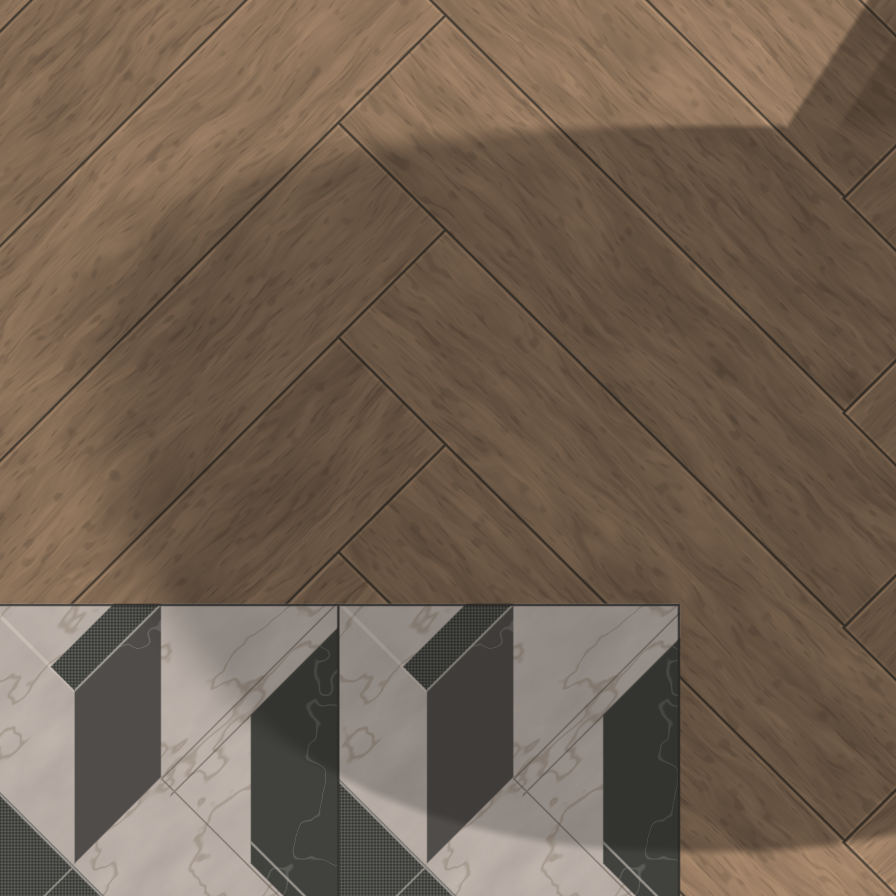
Reproduce this texture procedurally as a WebGL 2 fragment shader.

```glsl
#version 300 es
precision highp float;
// Oak herringbone floor beside inlaid marble tiles, crossed by a large curved shadow.

#define UNITS 768.0        // design units across the canvas
#define PLANK 184.0        // vertical plank spacing
#define TILE 302.0         // tile width
#define RUG vec2(582.0, 518.5) // right and top limits of the tiles
#define SOFT 0.9           // edge smoothing
#define GRAIN 0.30         // wood grain contrast
#define WOOD_SHADE 0.72    // wood brightness in shadow
#define TILE_SHADE 0.79    // tile brightness in shadow

uniform vec2 u_resolution;
out vec4 fragColor;

const vec3 OAK = vec3(0.56, 0.455, 0.36);
const vec3 SEAM = vec3(0.22, 0.20, 0.17);
const vec3 MARBLE = vec3(0.72, 0.68, 0.65);
const vec3 UMBER = vec3(0.315, 0.30, 0.29);
const vec3 SLATE = vec3(0.255, 0.26, 0.24);

float hash(vec2 p) {
  return fract(sin(dot(p, vec2(127.1, 311.7))) * 43758.5453);
}

float noise(vec2 p) {
  vec2 i = floor(p), f = fract(p);
  f = f * f * (3.0 - 2.0 * f);
  return mix(mix(hash(i), hash(i + vec2(1, 0)), f.x),
             mix(hash(i + vec2(0, 1)), hash(i + vec2(1, 1)), f.x), f.y);
}

float fbm(vec2 p) {
  float sum = 0.0, amp = 0.5;
  for (int i = 0; i < 4; i++) {
    sum += amp * noise(p);
    p = p * 2.03 + 17.0;
    amp *= 0.5;
  }
  return sum;
}

float inside(float d) { return smoothstep(-SOFT, SOFT, d); }
float stroke(float d, float halfWidth) { return inside(halfWidth - abs(d)); }

// Triangle wave joining the plank ends
float zigzag(float y, float phase) {
  return 184.0 * abs(fract((y - phase) / PLANK) - 0.5);
}

vec3 wood(vec2 q) {
  float endA = q.x - 290.0 - zigzag(q.y, 13.0);
  float endB = q.x - 723.0 - zigzag(q.y, 78.0);
  bool falling = endA > 0.0 && endB < 0.0;
  float column = step(0.0, endA) + step(0.0, endB);
  float across = falling ? q.y - 0.993 * q.x - 1.5
                         : q.x + q.y - (endB > 0.0 ? 157.0 : 27.0);
  float along = falling ? q.x + q.y : q.x - q.y;
  float row = floor(across / PLANK);
  float seamDist = (across - PLANK * floor(across / PLANK + 0.5)) * 0.707;
  float endDist = min(abs(endA), abs(endB)) * 0.707;

  // Warped streaks, fine fibres and pores
  float tone = hash(vec2(row, column + 3.0));
  vec2 g = vec2(along, across) + tone * 900.0;
  float warp = fbm(g * vec2(0.006, 0.018));
  float streak = fbm(vec2(g.x * 0.012, g.y * 0.085 + warp * 7.0));
  float fibre = noise(vec2(g.x * 0.035, g.y * 0.38 + warp * 14.0));
  float pore = smoothstep(0.66, 0.9, noise(vec2(g.x * 0.06, g.y * 0.28 + warp * 10.0)));
  float shade = 1.0 + GRAIN * ((streak - 0.47) + 0.28 * (fibre - 0.5) + 0.5 * (warp - 0.47));
  shade *= (1.0 - 0.10 * pore) * (0.97 + 0.06 * tone);
  vec3 col = OAK * shade;

  // Bevel highlight and dark joint
  col *= 1.0 + 0.16 * stroke(seamDist - 2.6, 0.7) + 0.12 * stroke(endDist - 2.4, 0.6);
  return mix(col, SEAM, 0.9 * max(stroke(seamDist, 0.9), stroke(endDist, 0.9)));
}

vec3 tile(vec2 q) {
  float u = mod(q.x + 12.0, TILE), v = q.y - 520.0;
  float rise = u + v, fall = v - u;

  // Veined marble
  vec2 m = vec2(rise, fall * 0.45) * 0.022;
  float vein = abs(fbm(m + 5.0) - 0.47);
  vec3 col = MARBLE * (0.94 + 0.12 * fbm(m * 1.6));
  col = mix(col, vec3(0.54, 0.48, 0.42), 0.45 * (1.0 - smoothstep(0.0, 0.035, vein)));

  // Fine joints between marble pieces
  float joint = stroke((rise - 298.0) * 0.707, 0.5) * inside(u - 150.0);
  joint = max(joint, stroke((rise - 320.0) * 0.707, 0.5) * inside(u - 158.0));
  joint = max(joint, stroke((fall + 3.0) * 0.707, 0.5) * inside(rise - 298.0));
  col = mix(col, vec3(0.38, 0.35, 0.32), 0.75 * joint);
  col *= 1.0 + 0.10 * stroke((fall + 4.0) * 0.707, 1.5) * inside(76.0 - u);

  // Dark inlays: upright lozenge, right band, woven corners
  float crack = 1.0 - smoothstep(0.0, 0.008, abs(fbm(vec2(u, v) * 0.012 + 9.0) - 0.5));
  float lozenge = inside(min(min(u - 76.0, 150.0 - u), min(rise - 148.0, 296.0 - rise) * 0.707));
  float band = inside(min(u - 227.0, min(rise - 320.0, -7.0 - fall) * 0.707));
  float corner = inside(min(min(rise - 107.0, 148.0 - rise), -4.0 - fall) * 0.707);
  float woven = max(corner, inside((fall - 147.0) * 0.707));
  float mesh = sin(rise * 1.15) * sin(fall * 1.15);
  col = mix(col, UMBER + 0.10 * crack, lozenge);
  col = mix(col, SLATE + 0.10 * crack, band);
  col = mix(col, SLATE + 0.03 + 0.09 * mesh, woven);

  // Pale metal trims and tile outline
  float trim = stroke((rise - 148.0) * 0.707, 0.9) * inside(150.0 - u) * inside(u - 76.0);
  trim = max(trim, stroke((fall + 25.0) * 0.707, 1.0) * band);
  trim = max(trim, stroke((fall - 149.0) * 0.707, 1.0));
  trim = max(trim, stroke((rise - 298.0) * 0.707, 0.7) * woven);
  col = mix(col, vec3(0.66, 0.64, 0.61), 0.85 * trim);
  float rim = min(min(u, TILE - u), min(RUG.x - q.x, q.y - RUG.y));
  return mix(col, vec3(0.20, 0.19, 0.18), 0.9 * stroke(rim, 1.0));
}

// Lopsided oval shadow joined to a slanted bar at the upper right
float shadow(vec2 q, float bar) {
  vec2 radius = vec2(525.0, q.y < 270.0 ? 162.0 : 460.0);
  vec2 e = pow(abs(q - vec2(600.0, 270.0)) / radius, vec2(2.3));
  float upper = mix(0.30, 0.05, smoothstep(100.0, 650.0, q.x));
  float lower = mix(0.17, 0.025, smoothstep(90.0, 300.0, q.x));
  float blur = mix(upper, lower, smoothstep(250.0, 500.0, q.y));
  float oval = smoothstep(-blur, blur, 1.0 - e.x - e.y);
  return max(oval, smoothstep(-3.0, 3.0, bar) * step(q.y, 270.0));
}

void main() {
  vec2 p = gl_FragCoord.xy / u_resolution;
  vec2 q = vec2(p.x, 1.0 - p.y) * UNITS; // y runs downward from the top
  float bar = dot(q - vec2(675.0, 108.0), normalize(vec2(108.0, 70.0)));
  float dark = shadow(q, bar);

  float onTile = inside(min(RUG.x + 1.0 - q.x, q.y - RUG.y + 1.0));
  float sun = mix(0.94 + 0.16 * p.x, 1.0, dark);
  float deep = 1.0 - 0.14 * smoothstep(34.0, 40.0, bar) * smoothstep(125.0, 95.0, q.y);
  vec3 floorCol = wood(q) * sun * mix(1.0, WOOD_SHADE, dark) * deep;
  vec3 tileCol = tile(q) * mix(1.0, TILE_SHADE, dark);
  fragColor = vec4(mix(floorCol, tileCol, onTile), 1.0);
}
```
